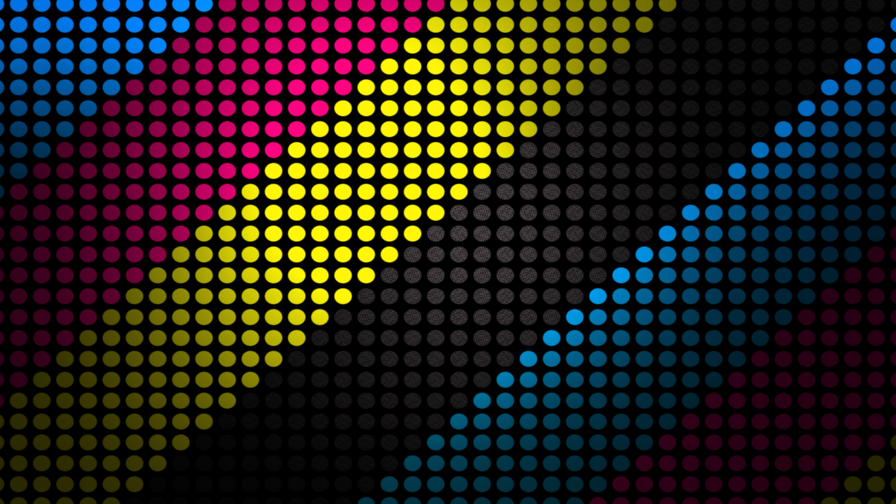
Write a Shadertoy shader that draws this background.

```glsl
// A grid of soft-edged dots, coloured in diagonal cyan, magenta, yellow and black bands.
// Each dot's column + row picks its band; a central spotlight and edge glows
// shade the dots, and layered sines add grain to the black band.

// Gaussian falloff that reaches 1/e at distance 1
float falloff(vec2 v) { return exp(-dot(v, v)); }

// Fine speckle in 0..1, measured in cells
float grain(vec2 c) {
    float a = sin(c.x * 47.0 + 2.0 * sin(c.y * 31.0));
    float b = sin(c.y * 53.0 + 2.0 * sin(c.x * 37.0));
    return 0.5 + 0.5 * a * b;
}

void mainImage(out vec4 fragColor, in vec2 fragCoord) {
    vec2 p = fragCoord / iResolution.y;
    float pixel = 1.0 / iResolution.y;

    // Dot grid, with rows counted downward from the top
    vec2 pitch = vec2(0.04598, 0.04144);
    vec2 cell = vec2(p.x - 0.037, 0.9924 - p.y) / pitch;
    vec2 id = floor(cell + 0.5);
    vec2 radius = vec2(0.0174, 0.0158);
    float edge = (length((cell - id) * pitch / radius) - 1.0) * radius.y;
    float dotMask = smoothstep(pixel, -pixel, edge);

    // Four bands, each ten diagonals wide
    float diagonal = id.x + id.y;
    float band = mod(floor((diagonal + 1.0) / 10.0), 4.0);

    // Spotlight near the centre, plus a faint wash from the top
    float light = 0.15 + 1.1 * falloff((p - vec2(0.741, 0.618)) / 0.428);
    light += 0.2 * falloff(vec2(0.0, (1.0 - p.y) / 0.19));
    light = min(light, 1.0);

    vec3 color;
    if (band < 0.5) {
        // Cyan: lit from the top on the left, along its leading edge on the right
        float topGlow = falloff(vec2(0.0, (1.0 - p.y) / 0.23));
        float leadGlow = exp((39.0 - diagonal) / 3.5) * smoothstep(0.07, 0.5, p.y);
        float glow = diagonal < 20.0 ? topGlow : leadGlow;
        vec3 cyan = vec3(0.01, mix(0.78, 0.5, p.y), 1.0);
        color = cyan * (0.9 * light + 0.55 * glow);
    } else if (band < 1.5) {
        color = vec3(1.0, 0.01, 0.5) * light;
    } else if (band < 2.5) {
        color = vec3(1.0, 0.97, 0.02) * light;
    } else {
        // Black: grey dots under their own narrower light
        float grey = 0.015 + 0.035 * p.y + 0.2 * falloff((p - vec2(0.926, 0.549)) / 0.347);
        color = vec3(1.05, 0.95, 0.98) * grey * mix(0.7, 1.3, grain(cell));
    }

    fragColor = vec4(clamp(color, 0.0, 1.0) * dotMask, 1.0);
}
```
